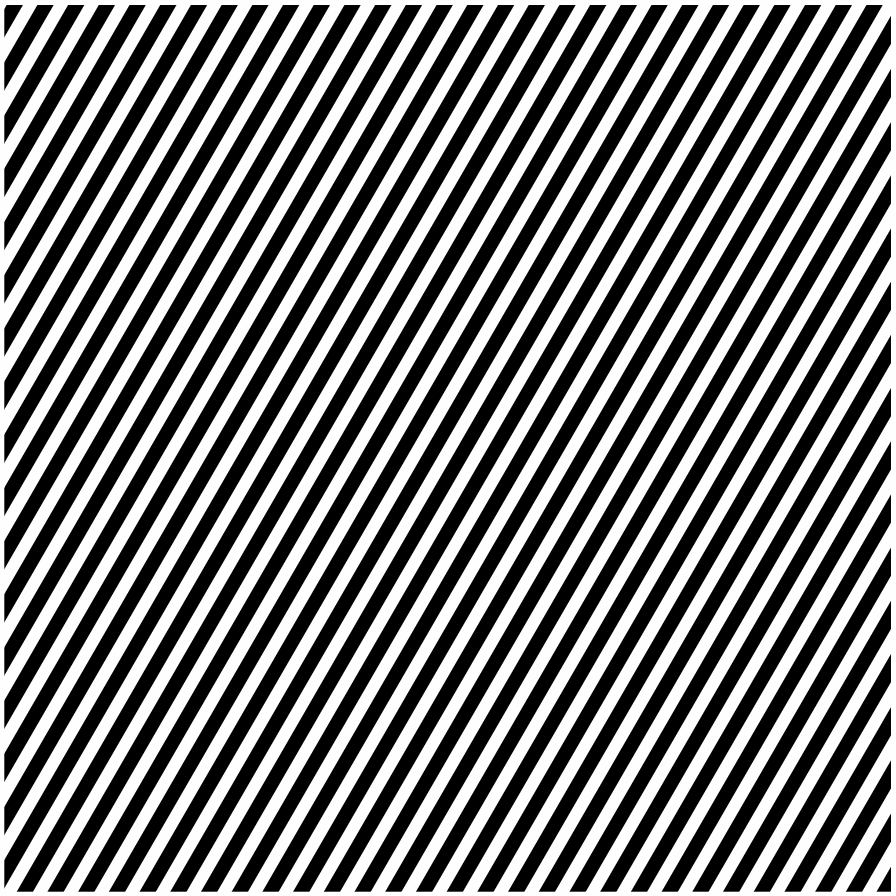
This pattern is drawn by a WebGL 2 fragment shader. Its source:

```glsl
#version 300 es
precision highp float;

#define STRIPE_ANGLE 1.047198
#define STRIPE_PERIOD 0.02968
#define STRIPE_OFFSET 0.02165
#define BLACK_SHARE 0.53
#define MARGIN_LOW 0.0048
#define MARGIN_HIGH 0.0056
#define INK vec3(0.0)
#define PAPER vec3(0.995)

uniform vec2 u_resolution;
out vec4 fragColor;

// Signed distance to the nearest stripe, negative inside the ink
float stripeDistance(vec2 p) {
    vec2 across = vec2(sin(STRIPE_ANGLE), -cos(STRIPE_ANGLE));
    float phase = (dot(p, across) - STRIPE_OFFSET) / STRIPE_PERIOD;
    float fromCentre = abs(fract(phase + 0.5) - 0.5);
    return (fromCentre - 0.5 * BLACK_SHARE) * STRIPE_PERIOD;
}

// Signed distance to the printed rectangle, negative inside
float frameDistance(vec2 p, vec2 extent) {
    vec2 outside = max(vec2(MARGIN_LOW) - p, p - extent + MARGIN_HIGH);
    return max(outside.x, outside.y);
}

// Coverage with an edge one pixel wide
float coverage(float dist, float pixel) {
    return clamp(0.5 - dist / pixel, 0.0, 1.0);
}

void main() {
    float pixel = 1.0 / min(u_resolution.x, u_resolution.y);
    vec2 p = gl_FragCoord.xy * pixel;
    vec2 extent = u_resolution * pixel;

    // Stripes clipped by the plain border
    float ink = coverage(stripeDistance(p), pixel)
              * coverage(frameDistance(p, extent), pixel);
    fragColor = vec4(mix(PAPER, INK, ink), 1.0);
}
```
